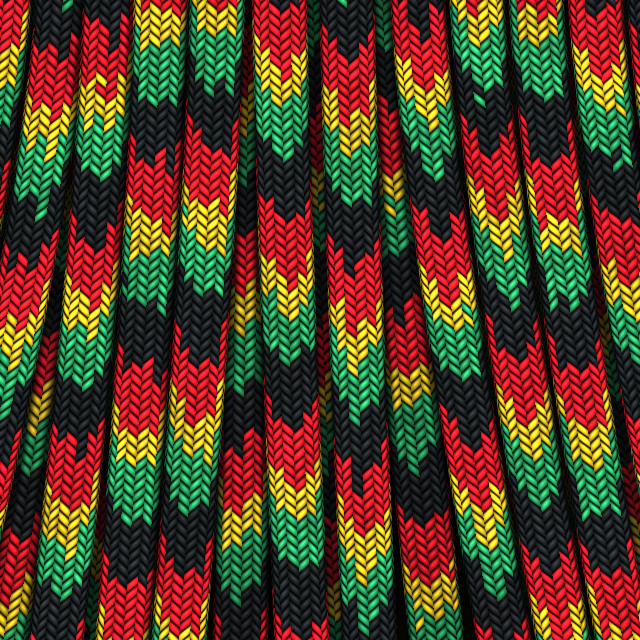
Write a three.js fragment shader that draws this texture.

```glsl
// Fan of braided cords whose strands cycle red, yellow, green and black.
// Each cord is a curved band wrapped with slanted stitches; a buried layer
// is painted midway between the top cords and shows where the fan opens.
varying vec2 vUv;

const float PI = 3.14159265;
const float HALF_WIDTH = 0.044;    // cord radius
const float COLOR_PERIOD = 0.326;  // length of one colour cycle
const float STITCH_PITCH = 0.0156; // stitch spacing along the cord
const float COLUMNS = 4.0;         // stitch columns per half cord

const vec3 RED = vec3(0.90, 0.09, 0.14);
const vec3 YELLOW = vec3(0.91, 0.76, 0.11);
const vec3 GREEN = vec3(0.14, 0.62, 0.36);
const vec3 BLACK = vec3(0.105, 0.12, 0.13);
const vec3 GAP = vec3(0.045, 0.045, 0.035);

float hash(vec2 p) {
  return fract(sin(dot(p, vec2(127.1, 311.7))) * 43758.5);
}

// Uneven sheen from layered sines, about -1 to 1
float sheen(vec2 p) {
  return 0.5 * sin(p.x * 17.0 + 2.0 * sin(p.y * 9.0))
       + 0.3 * sin(p.y * 31.0 + p.x * 23.0)
       + 0.2 * sin(p.x * 71.0 - p.y * 53.0);
}

// Cord centre at a distance down from the top edge
float cordCenter(float index, float down) {
  float top = 0.098 + 0.0925 * index;
  if (index < 6.0) top -= 0.036 * max(sin(PI * index / 6.0), 0.0);
  float spread = -0.06 - 0.09 * step(index, 0.5) - 0.025 * step(index, 1.5)
               + 0.095 * step(3.5, index) + 0.10 * step(5.5, index)
               + 0.02 * step(8.5, index);
  return top + spread * pow(max(down, 0.0), 1.3);
}

// Colour of the strand at a point of the cycle
vec3 strandColor(float cycle) {
  float f = fract(cycle + 0.14);
  vec3 color = mix(RED, YELLOW, step(0.29, f));
  color = mix(color, GREEN, step(0.46, f));
  return mix(color, BLACK, step(0.71, f));
}

// Braided surface: across runs -1 to 1, down runs along the cord
vec3 braid(float across, float down, float phase, float seed) {
  float wrap = asin(clamp(across, -1.0, 1.0)) * COLUMNS * 2.0 / PI;
  float column = floor(wrap);
  float parity = mod(column, 2.0);
  float qx = fract(wrap) - 0.5;
  float v = down / STITCH_PITCH + (1.0 - 2.0 * parity) * qx * 0.9
          + 0.5 * parity;
  float row = floor(v);
  float qy = fract(v) - 0.5;

  // Colours arrive earlier on the outer columns, with ragged ends
  float side = abs(sin((column + 0.5) / COLUMNS * PI * 0.5));
  float cellDown = (row + 0.5 - 0.5 * parity) * STITCH_PITCH;
  float ragged = 0.12 * (hash(vec2(column, seed)) - 0.5)
               + 0.08 * (hash(vec2(row + seed * 7.0, column)) - 0.5);
  float cycle = cellDown / COLOR_PERIOD - phase + 0.2 * side * side + ragged;
  vec3 color = strandColor(cycle);

  // Rounded stitch with dark grooves and a pale glint
  float body = (1.0 - 2.6 * qy * qy) * (1.0 - 1.5 * qx * qx);
  float groove = 1.0 - smoothstep(0.28, 0.5, abs(qy));
  float glint = exp(-40.0 * (qy + 0.1) * (qy + 0.1) - 9.0 * qx * qx);
  float tone = 0.88 + 0.24 * hash(vec2(column + seed, row));
  color *= tone * body * mix(0.38, 1.1, groove);
  return color + glint * (0.07 + 0.16 * color);
}

// Paint one cord and its contact shadow over what lies below
vec3 paintCord(vec3 below, vec2 p, float center, float phase,
               float seed, float brightness) {
  float across = (p.x - center) / HALF_WIDTH;
  float d = abs(across);
  if (d > 1.4) return below;
  below *= mix(0.25, 1.0, smoothstep(0.95, 1.4, d));
  vec3 color = braid(across, p.y, phase, seed);
  float roundness = sqrt(max(1.0 - across * across, 0.0));
  color *= mix(0.22, 1.06, smoothstep(0.0, 0.75, roundness));
  color *= brightness * (1.0 + 0.1 * sheen(p + seed));
  return mix(color, below, smoothstep(0.96, 1.01, d));
}

// Colour cycle offset of each cord
float cordPhase(float index) {
  return 0.13 + 0.3 * cos(1.31 * (index - 0.3));
}

void main() {
  vec2 p = vec2(vUv.x, 1.0 - vUv.y);
  vec3 color = GAP;

  // Buried cords between neighbours
  for (int i = -1; i < 11; i++) {
    float index = float(i);
    float center = 0.5 * (cordCenter(index, p.y) + cordCenter(index + 1.0, p.y));
    color = paintCord(color, p, center, cordPhase(index + 0.5) + 0.3,
                      index + 20.5, 0.88);
  }

  // Top cords
  for (int i = -1; i < 12; i++) {
    float index = float(i);
    color = paintCord(color, p, cordCenter(index, p.y), cordPhase(index),
                      index + 3.0, 1.08);
  }

  gl_FragColor = vec4(clamp(color, 0.0, 1.0), 1.0);
}
```
